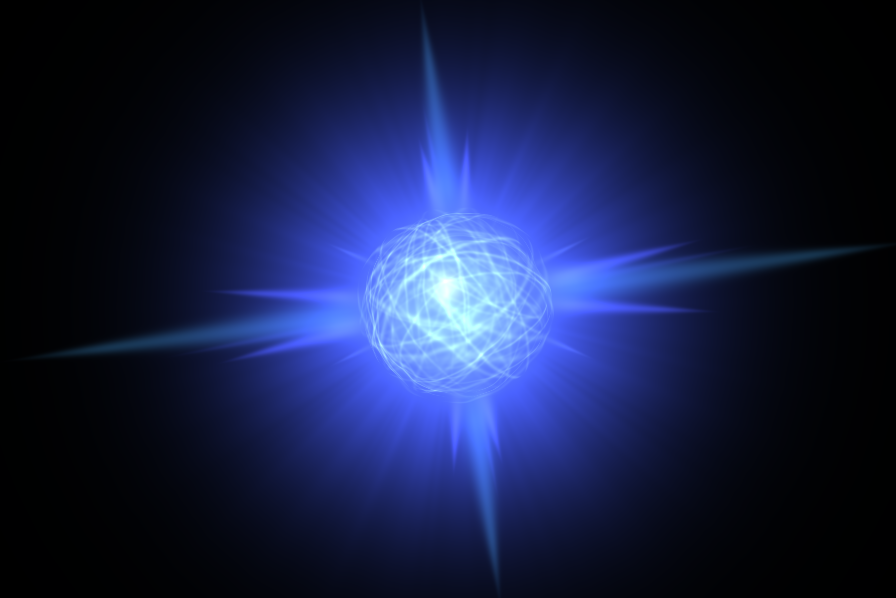
A WebGL 2 fragment shader for this background:

```glsl
#version 300 es
precision highp float;
// A glowing blue star: a ball wound from thin bright arcs, inside a wide
// Gaussian halo, crossed by tapered rays with four-fold symmetry.
// The arcs are random circles on nested spheres, seen front and back.

uniform vec2 u_resolution;
out vec4 fragColor;

vec2 hash2(vec2 p) {
    p = vec2(dot(p, vec2(127.1, 311.7)), dot(p, vec2(269.5, 183.3)));
    return fract(sin(p) * 43758.5);
}

// Gradient noise, about -0.7 to 0.7
float noise(vec2 p) {
    vec2 i = floor(p), f = fract(p);
    vec2 u = f * f * f * (f * (f * 6.0 - 15.0) + 10.0);
    vec2 e = vec2(0.0, 1.0);
    float a = dot(hash2(i) * 2.0 - 1.0, f);
    float b = dot(hash2(i + e.yx) * 2.0 - 1.0, f - e.yx);
    float c = dot(hash2(i + e.xy) * 2.0 - 1.0, f - e.xy);
    float d = dot(hash2(i + e.yy) * 2.0 - 1.0, f - e.yy);
    return mix(mix(a, b, u.x), mix(c, d, u.x), u.y);
}

vec2 turn(vec2 p, float degrees) {
    float a = radians(degrees);
    return vec2(cos(a) * p.x + sin(a) * p.y, cos(a) * p.y - sin(a) * p.x);
}

// Tapered beam from the origin, at an angle in degrees
float ray(vec2 p, float angle, float len, float width) {
    vec2 q = turn(p, angle);
    float t = q.x / len;
    float w = width * max(1.0 - t, 0.0) + 0.0015;
    return exp(-q.y * q.y / (w * w)) * smoothstep(1.02, 0.75, t) * step(0.0, t);
}

// Sum of luminous arcs wound around the ball
float filaments(vec2 p) {
    float sum = 0.0;
    p += 0.006 * vec2(noise(p * 22.0), noise(p * 22.0 + 40.0));
    for (int i = 0; i < 54; i++) {
        vec2 h = hash2(vec2(float(i), 3.0));
        vec2 g = hash2(vec2(float(i), 17.0));
        float nz = h.x * 2.0 - 1.0, phi = h.y * 6.2832;
        vec3 axis = vec3(sqrt(1.0 - nz * nz) * vec2(cos(phi), sin(phi)), nz);
        vec2 s = p / mix(0.142, 0.168, g.x);
        float z2 = 1.0 - dot(s, s);
        float z = sqrt(max(z2, 0.0));
        float width = mix(0.018, 0.045, g.y * g.y);
        float offset = (fract(g.x * 7.3) - 0.5) * 0.9;
        float strength = mix(0.3, 1.0, fract(g.y * 5.7));
        float fade = smoothstep(-0.9, 0.5, dot(s, vec2(cos(g.x * 44.0), sin(g.x * 44.0))));
        float front = (dot(axis, vec3(s, z)) - offset) / width;
        float back = (dot(axis, vec3(s, -z)) - offset) / width;
        sum += (exp(-front * front) + 0.7 * exp(-back * back))
             * strength * fade * smoothstep(0.0, 0.04, z2);
    }
    return sum;
}

void main() {
    vec2 p = (gl_FragCoord.xy - 0.5 * u_resolution) / u_resolution.y;
    vec2 ball = p - vec2(0.012, -0.009);
    vec2 star = p - vec2(0.021, -0.004);
    float r = length(ball);

    // Halo, with faint radial streaks near the ball
    vec2 dir = ball / max(r, 0.001);
    float streak = noise(dir * 9.0) + 0.5 * noise(dir * 21.0);
    float halo = 1.3 * exp(-10.7 * r * r);
    halo *= 1.0 + 0.12 * streak * smoothstep(0.14, 0.22, r);
    vec3 color = vec3(0.28, 0.35, 1.0) * halo;
    color += vec3(0.010, 0.034, 0.050) * exp(-5.0 * r * r);

    // Four groups of rays; the horizontal ones reach further
    float outside = smoothstep(0.12, 0.21, r);
    for (int k = 0; k < 4; k++) {
        vec2 q = turn(star, 7.5 + 90.0 * float(k));
        float reach = k % 2 == 0 ? 1.48 : 1.0;
        float beam = ray(q, 0.0, 0.52 * reach, 0.036);
        float side = ray(q, 6.9, 0.282 * reach, 0.022)
                   + ray(q, -9.8, 0.292 * reach, 0.020)
                   + 0.3 * ray(q, 3.3, 0.34 * reach, 0.012);
        float spark = ray(q, 19.0, 0.165 * reach, 0.010)
                    + ray(q, -31.0, 0.165 * reach, 0.010);
        color += outside * (vec3(0.08, 0.19, 0.27) * beam
               + vec3(0.11, 0.12, 0.36) * side
               + vec3(0.08, 0.10, 0.15) * spark);
    }

    // Bright heart, uneven cloud and wound arcs
    float core = exp(-75.0 * r * r);
    float cloud = 1.0 + 0.5 * noise(ball * 30.0);
    color += vec3(0.20, 0.31, 0.15) * core * cloud;
    color += vec3(0.13, 0.17, 0.10) * filaments(ball) * (0.65 + 0.5 * core);
    vec2 spot = ball - vec2(-0.014, 0.028);
    color += vec3(0.28, 0.25, 0.1) * exp(-1600.0 * dot(spot, spot));

    fragColor = vec4(clamp(color, 0.0, 1.0), 1.0);
}
```
